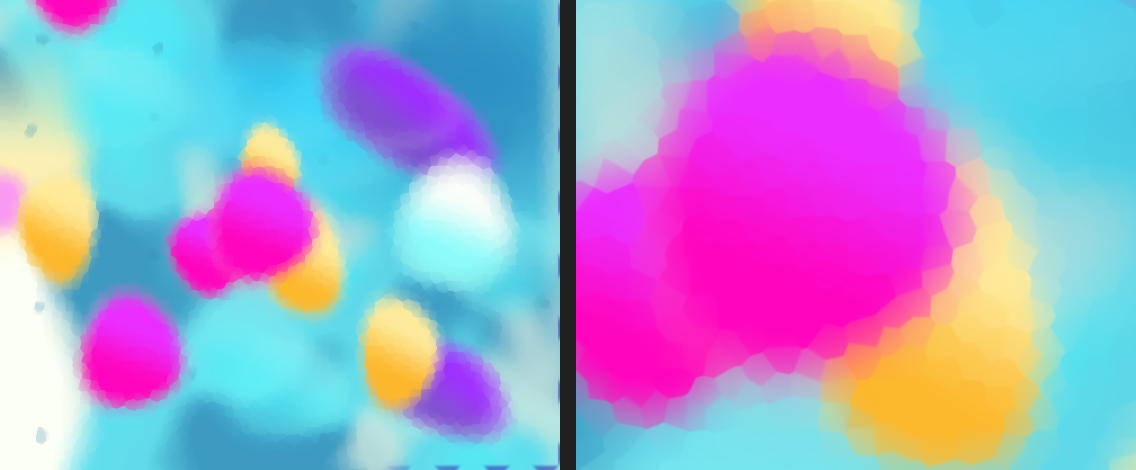
Left, the full canvas; right, a detail of the centre.
This background is drawn by a Shadertoy shader. Its source:

```glsl
const vec2 GRID_ORIGIN = vec2(0.20, 0.25);
const vec2 GRID_PITCH  = vec2(0.35, 0.27);
const float GRID_JITTER = 0.08;
const int COLUMNS = 3, ROWS = 4;
const float COMPANION_DISTANCE = 0.125;
const float FACET_SIZE = 0.019, FACET_PULL = 0.5, FACET_CRISPNESS = 22.0;
const float BACKDROP_PULL = 0.3;

const vec3 CYAN   = vec3(0.38, 0.86, 0.92);
const vec3 BRIGHT = vec3(0.28, 0.97, 1.00);
const vec3 TEAL   = vec3(0.23, 0.59, 0.75);
const vec3 BLUE   = vec3(0.16, 0.54, 0.75);
const vec3 MIST   = vec3(0.82, 0.91, 0.87);
const vec3 CREAM  = vec3(1.00, 0.94, 0.70);
const vec3 IVORY  = vec3(0.99, 1.00, 0.96);
const vec3 LILAC  = vec3(0.98, 0.60, 0.95);
const vec3 PEACH  = vec3(0.98, 0.58, 0.62);
const vec3 INDIGO = vec3(0.22, 0.22, 0.72);

// Blob kinds: magenta, pale, amber, violet, aqua, sky
const int MAGENTA = 0, PALE = 1, AMBER = 2, VIOLET = 3, AQUA = 4;
const vec3 LOWER_TONE[6] = vec3[6](
    vec3(1.00, 0.02, 0.74), vec3(0.55, 0.99, 0.98), vec3(1.00, 0.72, 0.16),
    vec3(0.50, 0.30, 0.82), vec3(0.28, 0.95, 0.99), vec3(0.25, 0.86, 0.98));
const vec3 UPPER_TONE[6] = vec3[6](
    vec3(0.92, 0.18, 1.00), vec3(1.00, 1.00, 0.98), vec3(1.00, 0.92, 0.60),
    vec3(0.62, 0.17, 1.00), vec3(0.45, 0.95, 0.97), vec3(0.13, 0.83, 1.00));
const vec2 RADII[6] = vec2[6](
    vec2(0.100, 0.110), vec2(0.108, 0.120), vec2(0.076, 0.110),
    vec2(0.130, 0.084), vec2(0.110, 0.090), vec2(0.170, 0.100));
const float SOFTNESS[6] = float[6](0.20, 0.38, 0.20, 0.42, 0.75, 0.90);
const float OPACITY[6]  = float[6](1.0, 0.95, 0.97, 0.95, 0.55, 0.6);

mat2 rotation(float angle) {
    float c = cos(angle), s = sin(angle);
    return mat2(c, s, -s, c);
}

vec2 hash22(vec2 p) {
    vec3 h = fract(p.xyx * vec3(0.1031, 0.1030, 0.0973));
    h += dot(h, h.yzx + 33.33);
    return fract((h.xx + h.yz) * h.zy);
}

// Layered sines, roughly -1 to 1
float clouds(vec2 p) {
    float sum = 0.0, amplitude = 0.6;
    for (int octave = 0; octave < 3; octave++) {
        sum += amplitude * sin(p.x + 0.8 * sin(p.y)) * cos(p.y + 0.6 * sin(p.x));
        p = rotation(0.9) * p * 1.8 + 1.7;
        amplitude *= 0.5;
    }
    return sum;
}

// Smoothed cellular noise: position of the nearest cell point
vec2 facetPoint(vec2 p) {
    vec2 grid = p / FACET_SIZE, base = floor(grid);
    vec3 sum = vec3(0.0);
    for (int n = 0; n < 9; n++) {
        vec2 cell = base + vec2(n % 3 - 1, n / 3 - 1);
        vec2 site = cell + 0.1 + 0.8 * hash22(cell + 50.0);
        vec2 away = grid - site;
        sum += vec3(site * FACET_SIZE, 1.0) * exp(-FACET_CRISPNESS * dot(away, away));
    }
    return sum.xy / max(sum.z, 1e-20);
}

// Smooth cyan field with deeper, brighter and misty regions
vec3 backdrop(vec2 p, float width) {
    float slow = clouds(p * 6.0 + 0.5);
    float mist = clouds(p * 7.0 + vec2(4.1, 2.3));
    vec3 colour = mix(CYAN, BRIGHT, 0.5 * smoothstep(0.15, 0.75, slow));
    colour = mix(colour, TEAL, 0.95 * smoothstep(-0.05, 0.42, -slow));
    colour = mix(colour, MIST, 0.8 * smoothstep(0.08, 0.6, mist));
    vec2 toCorner = (p - vec2(0.86 * width, 0.83)) / vec2(0.37, 0.29);
    colour = mix(colour, BLUE, 0.92 * exp(-dot(toCorner, toCorner)));
    colour = mix(colour, MIST, 0.45 * smoothstep(0.95 * width, width, p.x));

    // Warm light entering from the left side
    float reach = p.x + 0.035 * sin(p.y * 11.0 + 3.2) + 0.02 * mist;
    float glow = smoothstep(0.20, 0.10, reach) * smoothstep(0.98, 0.62, p.y);
    vec3 light = mix(IVORY, CREAM, smoothstep(0.38, 0.60, p.y + 0.06 * slow));
    light = mix(light, LILAC, smoothstep(0.09, 0.03, length(p - vec2(0.0, 0.57))));
    return mix(colour, light, glow);
}

// Ellipse with a tinted halo and a slanted inner gradient
vec3 paintBlob(vec3 colour, vec2 p, vec2 centre, int kind, float scale) {
    vec2 q = p - centre;
    if (kind == VIOLET) q = rotation(0.4) * q;
    q /= RADII[kind] * scale;
    float wobble = sin(atan(q.y, q.x) * 3.0 + centre.x * 20.0);
    float d = length(q) * (1.0 + 0.06 * wobble), soft = SOFTNESS[kind];
    vec3 tone = mix(LOWER_TONE[kind], UPPER_TONE[kind], smoothstep(-0.6, 0.6, q.y + 0.35 * q.x));
    vec3 fringe = mix(tone, kind == MAGENTA ? PEACH : MIST, 0.5);
    colour = mix(colour, fringe, 0.5 * smoothstep(1.4, 0.95, d) * OPACITY[kind]);
    return mix(colour, tone, smoothstep(1.0 + soft, 1.0 - soft, d) * OPACITY[kind]);
}

void mainImage(out vec4 fragColor, in vec2 fragCoord) {
    vec2 p = fragCoord / iResolution.y;
    float width = iResolution.x / iResolution.y;
    vec2 site = facetPoint(p);
    vec2 q = mix(p, site, FACET_PULL);
    vec3 colour = backdrop(mix(p, site, BACKDROP_PULL), width);

    // Sparse small smudges
    vec2 tile = floor(p / 0.27);
    vec2 speck = q - (tile + 0.2 + 0.6 * hash22(tile + 7.0)) * 0.27;
    colour = mix(colour, TEAL * 0.9, 0.25 * smoothstep(0.018, 0.008, length(speck)));

    // Jittered grid from the top down; kinds cycle along diagonals
    for (int n = 0; n < COLUMNS * ROWS; n++) {
        int column = n % COLUMNS, row = ROWS - 1 - n / COLUMNS;
        if (row == 3 && column > 0) continue;
        int kind = (column + 2 * row) % 3 + (row == 2 ? 3 : 0);
        if (row == 0 && kind == PALE) kind = AQUA;
        vec2 cell = vec2(column, row), centre = GRID_ORIGIN + cell * GRID_PITCH;
        centre.x += GRID_JITTER * cos(dot(cell, vec2(2.0, 2.8)));
        int companions = column == 0 ? 0 : (kind == MAGENTA ? 3 : 1);
        for (int k = 0; k < companions; k++) {
            float angle = 2.15 * float(k) - 0.7;
            int mate = kind == MAGENTA ? (k < 2 ? AMBER : MAGENTA) : (kind == AMBER ? VIOLET : kind);
            if (kind == PALE) mate = AQUA;
            vec2 offset = COMPANION_DISTANCE * vec2(cos(angle), sin(angle));
            colour = paintBlob(colour, q, centre + offset, mate, k == 0 ? 0.97 : 0.75);
        }
        colour = paintBlob(colour, q, centre, kind, 1.0);
    }

    // Broken dark rim along the right side and the lower right
    float dashes = smoothstep(0.0, 0.8, sin(p.x * 60.0 + 1.0) + sin(p.y * 47.0));
    float rim = max(smoothstep(0.006, 0.002, width - p.x),
                    smoothstep(0.014, 0.004, p.y) * smoothstep(0.75, 1.0, p.x));
    colour = mix(colour, INDIGO, 0.6 * rim * dashes);
    fragColor = vec4(clamp(colour, 0.0, 1.0), 1.0);
}
```
